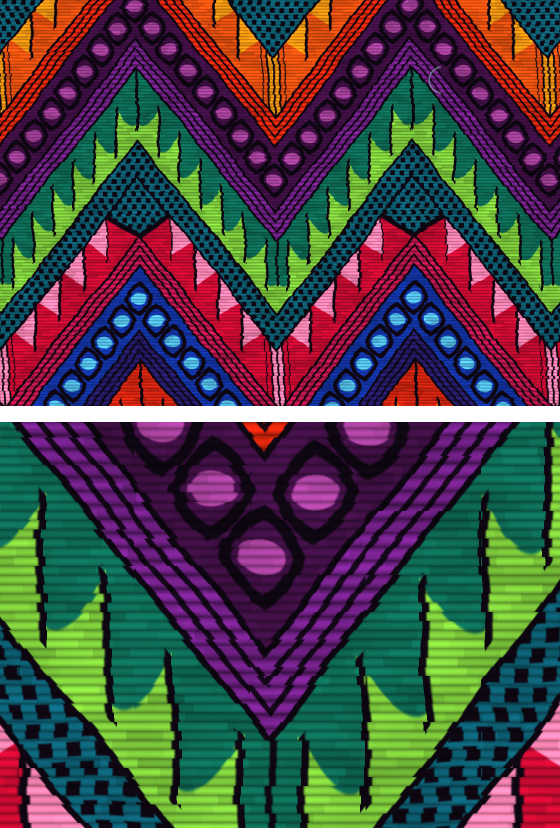
Top, the full canvas; bottom, a detail of the centre.
A Shadertoy shader for this pattern:

```glsl
// Handwoven zigzag cloth: striped, dotted, toothed and checked chevron bands.
#define CANVAS 558.0      // units in the canvas height
#define PEAK_X 187.0      // first chevron peak
#define WIDTH 378.0       // chevron width
#define REPEAT 402.0      // height of one set of bands
#define TOP -160.0        // start of the first set
#define SLOPE 1.266
#define LEAN 0.014        // sideways drift of the cloth
#define THREAD 4.2        // weft thread spacing
#define FRAY 2.4          // uneven thread ends
#define OUTLINE 2.3       // half width of dark lines
#define INK vec3(0.055, 0.025, 0.07)
#define TEAL vec3(0.05, 0.38, 0.46)

float hash(vec2 p) {
    return fract(sin(dot(p, vec2(41.3, 289.1))) * 4375.85);
}

float cover(float d) {
    return smoothstep(-0.8, 0.8, d);
}

vec3 drawLine(vec3 col, float d) {
    return mix(col, INK, cover(OUTLINE - abs(d)));
}

vec3 checks(vec2 p) {
    vec2 g = p / vec2(13.0, 9.0);
    g.x += 0.5 * mod(floor(g.y), 2.0);
    vec2 c = abs(fract(g) - 0.5);
    return mix(INK, TEAL, smoothstep(0.19, 0.29, max(c.x, c.y * 0.65)));
}

// Three ropes running along the chevron
vec3 stripes(float a, vec3 dye) {
    float d = abs(fract(a / 13.4) - 0.5) * 13.4;
    return mix(dye, INK, 0.95 * cover(d - 4.6));
}

// Triangles hanging from the upper edge, with upright bars in the valley
vec3 hangingTeeth(vec2 p, float t, float a, vec3 ground, vec3 accent) {
    float cell = fract((t - 43.0) / 33.0);
    float tip = 56.0 * (1.0 - cell / 0.88);
    float started = step(43.0, t);
    vec3 col = mix(ground, accent, cover(tip - a) * started);
    float side = min(cell, 1.0 - cell) * 33.0;
    col = mix(col, INK, cover(1.9 - side) * cover(62.0 - a) * started);
    float notch = 82.0 * (1.0 - t / 43.0);
    col = mix(col, checks(p), cover(notch - a));
    col = drawLine(col, (a - notch) * 0.6);
    float u = 0.5 * WIDTH - t;
    vec3 bars = mix(accent, ground, cover(u - 8.0));
    bars = mix(INK, bars, cover(abs(mod(u + 4.0, 8.0) - 4.0) - 1.3));
    return mix(col, bars, cover(16.0 - u));
}

// Shark-fin teeth standing on the lower edge
vec3 standingTeeth(float t, float a, vec3 ground, vec3 accent) {
    float cell = fract((t - 2.0) / 29.0);
    float fin = mix(76.0, 14.0, pow(cell, 1.5));
    vec3 col = mix(ground, accent, cover((a - fin) * 0.6));
    float side = (1.0 - cell) * 29.0;
    col = mix(col, INK, cover(3.4 - side) * cover(a - 16.0) * cover(86.0 - a));
    float centre = min(t, 0.5 * WIDTH - t);
    return mix(col, INK, cover(1.6 - centre) * cover(62.0 - a));
}

// Oval beads inside dark linked diamonds
vec3 beads(float t, float a, vec3 ground, vec3 accent) {
    float gap = WIDTH / 16.0;
    float ring = 9.0, oval = 9.0;
    for (int j = -1; j <= 1; j++) {
        float dx = t - gap * (floor(t / gap + 0.5) + float(j));
        vec2 d = vec2(dx, a - 46.0 + SLOPE * dx);
        float diamond = abs(d.x) / 20.0 + abs(d.y) / 25.0;
        ring = min(ring, abs(mix(diamond, length(d / vec2(16.0, 19.0)), 0.5) - 0.96));
        oval = min(oval, length(d / vec2(10.5, 8.0)));
    }
    vec3 col = mix(ground, INK, smoothstep(0.2, 0.12, ring));
    return mix(col, accent, smoothstep(1.1, 0.95, oval));
}

vec3 cloth(vec2 q) {
    // Uneven weave
    float row = floor(q.y / THREAD);
    vec2 p = q;
    p.x += FRAY * (hash(vec2(row, floor(q.x / 53.0))) - 0.5) - LEAN * (q.y - 92.0);
    p += vec2(sin(q.y * 0.031), sin(q.x * 0.023 + 1.0)) * 1.4 + 0.6 * sin(q.yx * 0.11);

    // Folded chevron coordinates: t from peak to valley, a down through the set
    float t = abs(mod(p.x - PEAK_X + 0.5 * WIDTH, WIDTH) - 0.5 * WIDTH);
    float v = p.y - SLOPE * t - TOP;
    float k = floor(v / REPEAT);
    float a = v - REPEAT * k;
    bool first = k < 0.5;
    bool rope = false;
    vec3 col;

    if (k < 0.0 || a > 353.0) col = checks(p);
    else if (a < 82.0) col = hangingTeeth(p, t, a,
        first ? vec3(0.92, 0.32, 0.06) : vec3(0.77, 0.04, 0.19),
        first ? vec3(0.98, 0.61, 0.07) : vec3(0.96, 0.51, 0.69));
    else if (a < 122.0) {
        rope = true;
        col = stripes(a - 82.0, first ? vec3(0.88, 0.15, 0.05) : vec3(0.78, 0.09, 0.32));
    } else if (a < 212.0) col = beads(t, a - 122.0,
        first ? vec3(0.25, 0.06, 0.27) : vec3(0.07, 0.2, 0.64),
        first ? vec3(0.64, 0.25, 0.6) : vec3(0.32, 0.74, 0.9));
    else if (a < 252.0) {
        rope = true;
        col = stripes(a - 212.0, first ? vec3(0.46, 0.13, 0.55) : vec3(0.15, 0.11, 0.43));
    } else col = standingTeeth(t, a - 252.0,
        first ? vec3(0.05, 0.41, 0.33) : vec3(0.82, 0.14, 0.06),
        first ? vec3(0.49, 0.79, 0.23) : vec3(0.93, 0.42, 0.07));

    // Dark seams between bands
    float seams[5] = float[5](82.0, 122.0, 212.0, 252.0, 353.0);
    float seam = min(a, REPEAT - a);
    for (int i = 0; i < 5; i++) seam = min(seam, abs(a - seams[i]));
    if (v > -4.0) col = drawLine(col, seam);

    // Thread relief and worn dye
    float f = fract(q.y / (rope ? 6.4 : THREAD));
    float relief = mix(rope ? 0.55 : 0.72, 1.08, 4.0 * f * (1.0 - f));
    float dye = 0.88 + 0.22 * hash(vec2(row, floor(q.x / 17.0 + 3.0 * hash(vec2(row)))));
    col *= relief * dye * (1.0 + 0.05 * sin(q.x * 0.05 + 2.0 * sin(q.y * 0.04)));

    // Stray pale fibre
    vec2 lint = q - vec2(608.0, 110.0);
    float hair = cover(1.0 - abs(length(lint) - 18.0)) * cover(-lint.x - 2.0);
    return mix(col, vec3(0.55, 0.66, 0.68), 0.7 * hair);
}

void mainImage(out vec4 fragColor, in vec2 fragCoord) {
    vec3 sum = vec3(0.0);
    for (int i = 0; i < 4; i++) {
        vec2 s = fragCoord + vec2(i % 2, i / 2) * 0.5 - 0.25;
        sum += cloth(vec2(s.x, iResolution.y - s.y) * CANVAS / iResolution.y);
    }
    fragColor = vec4(sum / 4.0, 1.0);
}
```
